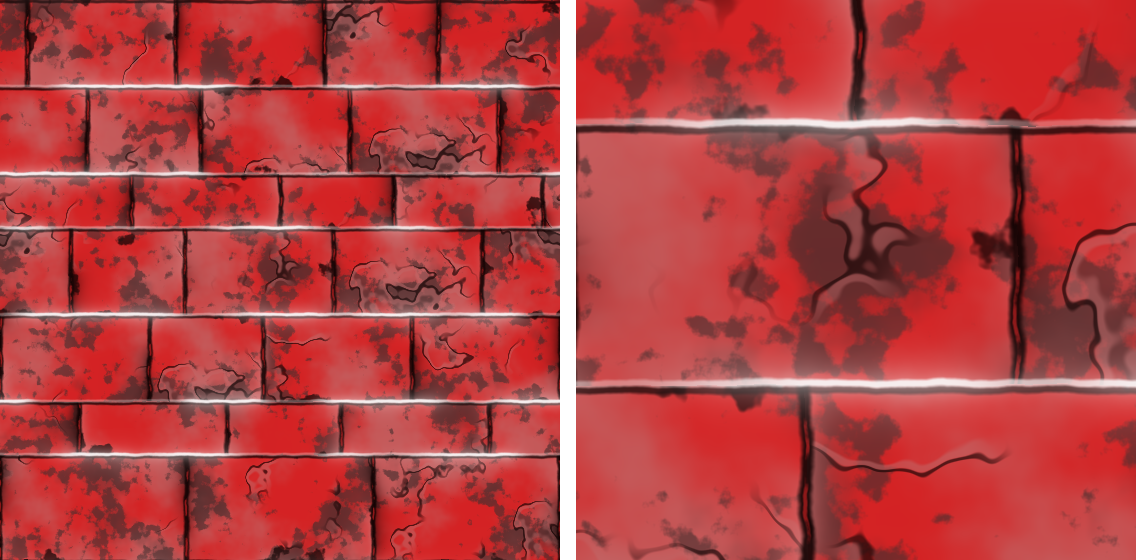
Left: the whole. Right: its middle third, enlarged.
Reproduce this texture procedurally as a WebGL 1 fragment shader.

```glsl
precision highp float;
// Red stone wall: seven courses of blocks, each course shifted and most of
// them holding one narrow block. Periodic gradient noise makes the stains,
// haze and cracks; signed distances to the joints drive shadows and glints.

uniform vec2 u_resolution;

const vec3 RED = vec3(0.83, 0.135, 0.14);
const vec3 HAZE = vec3(0.75, 0.42, 0.42);
const vec3 SOOT = vec3(0.27, 0.18, 0.18);
const vec3 BLACK = vec3(0.07, 0.01, 0.01);
const vec3 GLINT = vec3(0.97, 0.95, 0.95);

float hash(vec2 p) {
  return fract(sin(dot(p, vec2(127.1, 311.7))) * 43758.55);
}

// Dot product of a wrapped lattice gradient with the offset to its corner
float corner(vec2 cell, vec2 offset, float period) {
  float angle = 6.2832 * hash(mod(cell, period));
  return dot(vec2(cos(angle), sin(angle)), offset);
}

float gradientNoise(vec2 p, float period) {
  vec2 i = floor(p), f = p - i, e = vec2(1.0, 0.0);
  vec2 w = f * f * f * (f * (f * 6.0 - 15.0) + 10.0);
  float low = mix(corner(i, f, period), corner(i + e.xy, f - e.xy, period), w.x);
  float high = mix(corner(i + e.yx, f - e.yx, period), corner(i + 1.0, f - 1.0, period), w.x);
  return 1.4 * mix(low, high, w.y);
}

// Fractal sum that repeats once per canvas
float fbm(vec2 p, float frequency) {
  float sum = 0.0, amplitude = 0.5;
  for (int i = 0; i < 5; i++) {
    sum += amplitude * gradientNoise(p * frequency, frequency);
    p += 0.37;
    frequency *= 2.0;
    amplitude *= 0.5;
  }
  return sum;
}

// Course at height y: bottom, top, start of narrow block, narrow width
vec4 course(float y) {
  if (y < 0.1875) return vec4(0.0, 0.1875, 0.0, 0.0);
  if (y < 0.2826) return vec4(0.1875, 0.2826, 0.406, 0.203);
  if (y < 0.4375) return vec4(0.2826, 0.4375, 0.267, 0.203);
  if (y < 0.5924) return vec4(0.4375, 0.5924, 0.127, 0.203);
  if (y < 0.6888) return vec4(0.5924, 0.6888, 0.501, 0.203);
  if (y < 0.845) return vec4(0.6888, 0.845, 0.156, 0.203);
  return vec4(0.845, 1.0, 0.580, 0.203);
}

// Signed distance to the nearer end of a span, positive after its start
float nearestEnd(float x, float span) {
  return x < 0.5 * span ? x : x - span;
}

// Soft line of given half width, never thinner than a pixel
float line(float d, float halfWidth, float pixel) {
  return 1.0 - smoothstep(0.3 * halfWidth, halfWidth + pixel, abs(d));
}

void main() {
  vec2 p = gl_FragCoord.xy / u_resolution;
  float pixel = 1.0 / min(u_resolution.x, u_resolution.y);

  // Block layout with slightly ragged edges
  vec2 ragged = vec2(fbm(p, 24.0), fbm(p + 0.61, 24.0)) * vec2(0.005, 0.003);
  vec2 wall = fract(p + ragged);
  vec4 row = course(wall.y);
  float u = fract(wall.x - row.z);
  float wide = (1.0 - row.w) / 3.0;
  float index = u < row.w ? 0.0 : 1.0 + floor((u - row.w) / wide);
  float left = index < 0.5 ? 0.0 : row.w + (index - 1.0) * wide;
  float dx = nearestEnd(u - left, index < 0.5 ? row.w : wide);
  float dy = nearestEnd(wall.y - row.x, row.y - row.x);
  float jointY = fract(dy > 0.0 ? row.x : row.y);
  vec2 block = vec2(index, floor(row.x * 64.0));
  vec2 q = p + vec2(hash(block), hash(block + 7.3));

  // Pale haze, smoky patches and grainy soot on each face
  float haze = smoothstep(-0.25, 0.4, fbm(q + 0.23, 6.0));
  vec3 color = mix(RED, HAZE, 0.75 * haze);
  float broad = fbm(q, 8.0);
  float grain = fbm(q + 0.5, 40.0);
  float smoke = smoothstep(0.03, 0.4, broad);
  float speck = smoothstep(0.08, 0.26, broad * 0.9 + grain * 0.75);
  color = mix(color, SOOT, 0.4 * smoke);
  color = mix(color, SOOT, 0.62 * speck);

  // Cracks: a dark contour with a pale lip, present in places only
  float contour = fbm(q + 0.81, 4.0);
  float cracked = smoothstep(0.05, 0.35, gradientNoise(q * 7.0, 7.0));
  color = mix(color, HAZE, 0.5 * cracked * line(contour - 0.025, 0.025, pixel));
  color = mix(color, BLACK, 0.65 * cracked * line(contour, 0.012, pixel));

  // Uneven shading and chips along the block edges
  float side = gradientNoise(vec2(q.x + sign(dx) * 0.3, q.y) * 6.0, 6.0);
  float nearX = exp(-abs(dx) / 0.013), nearY = exp(-abs(dy) / 0.011);
  color = mix(color, HAZE * 1.12, 0.8 * nearX * smoothstep(0.0, 0.5, -side));
  color = mix(color, BLACK, 0.8 * nearX * smoothstep(-0.1, 0.5, side));
  float edge = min(abs(dx), abs(dy));
  float chip = smoothstep(0.38, 0.48, fbm(q + 0.12, 14.0) + 0.16 - edge * 9.0);
  color = mix(color, BLACK, 0.75 * chip);

  // Upright joints: black grooves around a broken red core
  color = mix(color, BLACK, 0.9 * line(dx, 0.005, pixel));
  float core = smoothstep(-0.1, 0.2, fbm(p + 0.4, 32.0));
  color = mix(color, RED * 0.8, 0.8 * core * line(dx, 0.0012, pixel));

  // Level joints: dark underside, white glint and a patchy glow
  float along = gradientNoise(vec2(p.x * 7.0, jointY * 64.0 + 0.37), 7.0);
  float lit = smoothstep(-0.3, 0.4, along) * (jointY < 0.01 ? 0.15 : 1.0);
  color = mix(color, BLACK, 0.75 * line(dy + 0.003, 0.003, pixel));
  color = mix(color, GLINT, 0.5 * lit * nearY);
  color = mix(color, GLINT, (0.3 + 0.65 * lit) * line(dy - 0.001, 0.0028, pixel) * step(0.01, jointY));

  gl_FragColor = vec4(color, 1.0);
}
```
